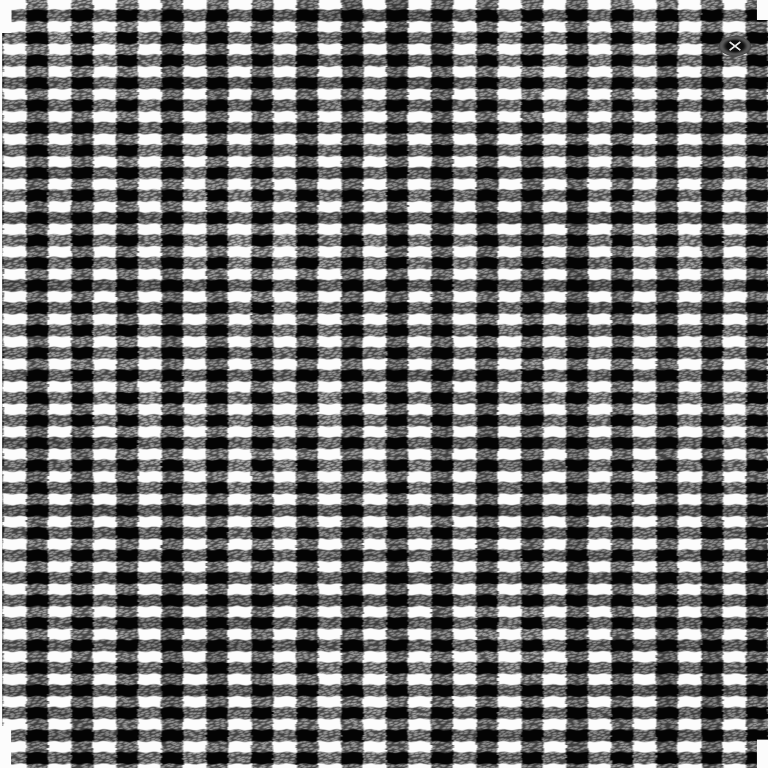
A Shadertoy shader for this pattern:

```glsl
vec2 hash2(vec2 p) {
    return fract(sin(vec2(dot(p, vec2(127.1, 311.7)), dot(p, vec2(269.5, 183.3)))) * 43758.5);
}

// Distance to the nearest scattered point
float cellular(vec2 p) {
    vec2 cell = floor(p), local = fract(p);
    float nearest = 2.0;
    for (int y = -1; y <= 1; y++)
        for (int x = -1; x <= 1; x++) {
            vec2 offset = vec2(x, y);
            nearest = min(nearest, length(offset + hash2(cell + offset) - local));
        }
    return nearest;
}

// Soft-edged periodic band centred on whole numbers
float band(float x, float halfWidth, float soft) {
    return 1.0 - smoothstep(halfWidth - soft, halfWidth + soft, abs(fract(x + 0.5) - 0.5));
}

// Rectangle of the given size with one corner at the origin
float cornerBox(vec2 p, vec2 size, float pixel) {
    vec2 inside = smoothstep(-pixel, pixel, size - p);
    return inside.x * inside.y;
}

void mainImage(out vec4 fragColor, in vec2 fragCoord) {
    vec2 p = fragCoord / iResolution.xy;
    p.y = 1.0 - p.y;
    float pixel = 0.5 / min(iResolution.x, iResolution.y);

    // Gingham stripes, the upright ones frayed thread by thread
    vec2 check = p * vec2(17.07, 34.13) - vec2(0.828, 0.69);
    vec2 stripe = floor(check + 0.5);
    float thread = floor(p.y * 300.0);
    float fray = 0.05 * (hash2(vec2(thread, floor(check.x * 2.0))).x - 0.5);
    float column = band(check.x, 0.24 + fray, 0.022 + 17.0 * pixel);
    float row = band(check.y + 0.025 * sin(p.x * 290.0), 0.26, 0.025 + 34.0 * pixel);

    // Slanted flecks of yarn in the half-tone squares
    vec2 weave = p * vec2(150.0, 300.0);
    weave.x += 0.4 * weave.y;
    float fleck = 1.0 - smoothstep(0.05, 0.75, cellular(weave));
    float grey = mix(0.27, 0.58, fleck);

    // Uneven dye: broad patches and stripe-to-stripe shifts
    float patches = sin(p.x * 9.0 + 2.0 * sin(p.y * 7.0)) * sin(p.y * 11.0 + 1.3)
                  + 0.5 * sin(p.x * 23.0 - p.y * 17.0);
    grey *= 1.0 + 0.08 * patches;
    grey *= 1.0 + 0.24 * (hash2(vec2(stripe.y, 3.0)).x - 0.5) * row
                + 0.14 * (hash2(vec2(stripe.x, 8.0)).y - 0.5) * column;

    float shade = mix(mix(0.99, grey, column), mix(grey, 0.015, column), row);

    // Notched cloth corners and the thin left margin
    float margin = cornerBox(p, vec2(0.015, 0.043), pixel);
    margin = max(margin, cornerBox(vec2(p.x, 1.0 - p.y), vec2(0.0145, 0.055), pixel));
    margin = max(margin, cornerBox(vec2(1.0 - p.x, p.y), vec2(0.0145, 0.026), pixel));
    margin = max(margin, cornerBox(1.0 - p, vec2(0.0145, 0.037), pixel));
    margin = max(margin, cornerBox(p, vec2(0.003, 1.0), pixel));
    shade = mix(shade, 0.99, margin);

    // Oval button with crossed stitches
    vec2 b = p - vec2(0.957, 0.06);
    float oval = (length(b / vec2(0.021, 0.013)) - 1.0) * 0.013;
    float rim = 0.3 * smoothstep(0.005, 0.0, abs(oval + 0.002));
    shade = mix(shade, 0.05 + rim, 1.0 - smoothstep(-pixel, pixel, oval));
    float stitch = abs(abs(b.x) - 1.3 * abs(b.y)) * 0.61;
    float cross = (1.0 - smoothstep(0.0004, 0.0012 + pixel, stitch))
                * (1.0 - smoothstep(0.008, 0.009 + pixel, length(b)));
    shade = mix(shade, 0.9, cross);

    fragColor = vec4(vec3(clamp(shade, 0.0, 1.0)), 1.0);
}
```
